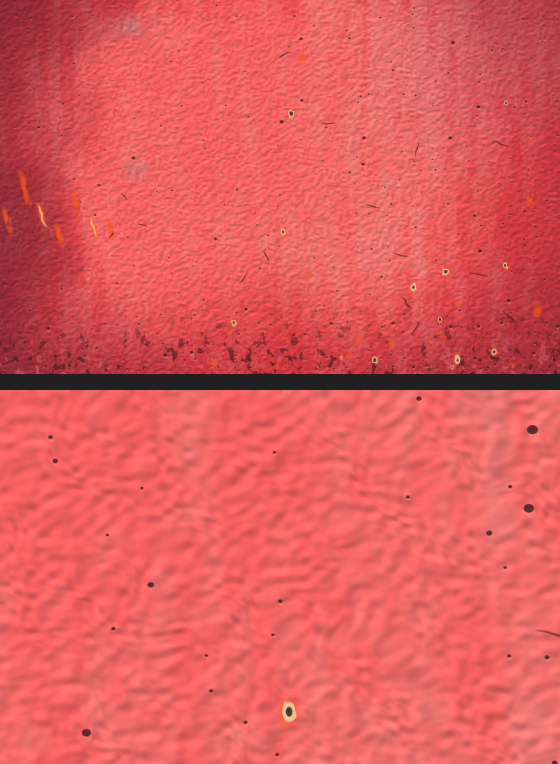
Top, the full canvas; bottom, a detail of the centre.
Write a Shadertoy shader that draws this texture.

```glsl
#define BRIGHT vec3(0.955, 0.375, 0.375)
#define CRIMSON vec3(0.865, 0.235, 0.260)
#define SALMON vec3(0.910, 0.475, 0.460)
#define ROSE vec3(0.760, 0.330, 0.360)
#define MAROON vec3(0.500, 0.150, 0.205)
#define SOOT vec3(0.200, 0.110, 0.120)
#define RUST vec3(0.970, 0.340, 0.130)
#define PALE vec3(0.930, 0.800, 0.640)
#define GRAIN_FREQ vec2(105.0, 140.0)
#define GRAIN_DEPTH 0.24

float hash(vec2 p) {
    vec3 q = fract(p.xyx * 0.1031);
    q += dot(q, q.yzx + 33.33);
    return fract((q.x + q.y) * q.z);
}

vec2 hash2(vec2 p) {
    return vec2(hash(p + 17.3), hash(p + 71.9));
}

float noise(vec2 p) {
    vec2 i = floor(p), f = fract(p);
    f = f * f * (3.0 - 2.0 * f);
    return mix(mix(hash(i), hash(i + vec2(1, 0)), f.x),
               mix(hash(i + vec2(0, 1)), hash(i + vec2(1, 1)), f.x), f.y);
}

float fbm(vec2 p) {
    float sum = 0.0, amp = 0.5;
    for (int i = 0; i < 5; i++) {
        sum += amp * noise(p);
        p = mat2(1.6, 1.2, -1.2, 1.6) * p + 9.7;
        amp *= 0.5;
    }
    return sum;
}

float blob(vec2 p, vec2 centre, vec2 size) {
    vec2 d = (p - centre) / size;
    return exp(-dot(d, d));
}

// Broad paint tones: sunlit middle, worn salmon, dark sides and foot
vec3 paint(vec2 p, vec2 s) {
    float cloud = fbm(p * 3.0 + 4.0) - 0.48;
    float streak = fbm(p * vec2(34.0, 5.0)) - 0.48;
    float fine = fbm(p * 45.0) - 0.48;
    float left = smoothstep(0.32, 0.0, s.x + 0.35 * cloud + 0.12 * (1.0 - s.y));
    float right = smoothstep(0.76, 1.05, s.x + 0.3 * cloud);
    float foot = smoothstep(0.34, 0.0, s.y + 0.35 * cloud);

    float glow = blob(s, vec2(0.47, 0.57), vec2(0.36, 0.55));
    vec3 col = mix(CRIMSON, BRIGHT, smoothstep(0.15, 0.6, glow + cloud * 0.7 + streak * 0.4));
    float worn = blob(s, vec2(0.74, 0.78), vec2(0.2, 0.5)) + 0.5 * blob(s, vec2(0.6, 0.3), vec2(0.25, 0.12));
    col = mix(col, SALMON, clamp(worn * 0.7 + streak * 1.3 + fine * 0.9, 0.0, 0.85));
    col = mix(col, ROSE, 0.6 * blob(s, vec2(0.91, 0.86), vec2(0.16, 0.26)));
    col = mix(col, CRIMSON * 0.92, 0.65 * max(right * smoothstep(0.9, 0.5, s.y), foot));
    col = mix(col, MAROON, 0.72 * left);
    float corner = smoothstep(0.62, 1.2, length((s - vec2(0.5, 0.56)) * vec2(1.6, 1.45)) + 0.2 * cloud);
    return mix(col, MAROON, 0.62 * corner);
}

// Small pits, each with a lit rim below the shadow
vec3 pits(vec3 col, vec2 p, vec2 s, float px) {
    for (int k = 0; k < 2; k++) {
        float freq = k == 0 ? 13.0 : 34.0;
        vec2 cell = floor(p * freq);
        vec2 rnd = hash2(cell + float(k) * 53.0);
        vec2 d = p - (cell + 0.2 + 0.6 * rnd) / freq;
        float chance = 0.06 + 0.16 * smoothstep(0.4, 1.0, s.x) + 0.25 * smoothstep(0.3, 0.0, s.y);
        float on = step(hash(cell + 5.0 + float(k) * 91.0), chance);
        float r = (k == 0 ? 0.0045 : 0.0022) * (0.6 + 0.6 * rnd.x);
        float rim = smoothstep(r + px, r - px, length(d + vec2(-0.3, 1.0) * r));
        float hole = smoothstep(r + px, r - px, length(d * vec2(1.0, 1.2)));
        col = mix(col, SALMON * 1.08, 0.5 * on * rim);
        col = mix(col, SOOT, 0.8 * on * hole);
    }
    return col;
}

// Rust spots with pale chipped hearts, gathered at the lower right
vec3 rustSpots(vec3 col, vec2 p, float px) {
    for (int i = 0; i < 30; i++) {
        vec2 h = hash2(vec2(float(i) * 3.7, 2.0));
        vec2 c = vec2(0.4 + 1.05 * sqrt(h.x), 0.02 + 0.85 * pow(h.y, 3.2));
        float r = 0.004 + 0.008 * hash(vec2(float(i), 8.0));
        vec2 d = (p - c) * vec2(1.0, 0.75);
        float dist = length(d) + 0.006 * (noise(p * 120.0) - 0.5);
        col = mix(col, RUST, 0.65 * smoothstep(r * 1.5, r * 0.4, dist));
        if (i % 2 == 0) {
            col = mix(col, PALE, 0.9 * smoothstep(r * 0.7 + px, r * 0.7 - px, dist));
            col = mix(col, SOOT, 0.85 * smoothstep(r * 0.3 + px, r * 0.3 - px, dist));
        }
    }
    return col;
}

// Slanted orange gouges on the left, thin dark scratches anywhere
vec3 scratches(vec3 col, vec2 p, float px) {
    for (int i = 0; i < 22; i++) {
        bool gouge = i < 7;
        vec2 h = hash2(vec2(float(i) * 5.3, 31.0));
        vec2 c = gouge ? vec2(0.02 + 0.046 * float(i), 0.34 + 0.17 * h.y) : h * vec2(1.5, 0.95);
        float turn = gouge ? 1.75 + 0.2 * h.x : 6.28 * hash(h * 90.0);
        vec2 axis = vec2(cos(turn), sin(turn)), d = p - c;
        float along = dot(d, axis), across = dot(d, vec2(-axis.y, axis.x));
        float len = gouge ? 0.025 + 0.03 * h.y : 0.008 + 0.02 * h.x;
        float taper = sqrt(max(0.0, 1.0 - along * along / (len * len)));
        float wobble = abs(across + 6.0 * along * along * (h.x - 0.5) + 0.006 * (noise(p * 70.0) - 0.5));
        if (gouge) {
            float ragged = smoothstep(0.25, 0.6, noise(p * vec2(130.0, 50.0)) + 0.2);
            col = mix(col, RUST, 0.8 * ragged * taper * smoothstep(0.011, 0.002, wobble));
            col = mix(col, PALE, 0.7 * step(0.6, h.x) * smoothstep(0.4, 0.9, taper) * smoothstep(0.004, 0.001, wobble));
        } else {
            col = mix(col, SOOT, 0.6 * taper * smoothstep(0.001 + px, 0.0, wobble));
        }
    }
    return col;
}

void mainImage(out vec4 fragColor, in vec2 fragCoord) {
    vec2 s = fragCoord / iResolution.xy;
    vec2 p = fragCoord / iResolution.y;
    float px = 1.0 / iResolution.y;
    vec3 col = paint(p, s);

    // Grey scuffs
    float scuff = blob(p, vec2(0.35, 0.92), vec2(0.06, 0.04)) + blob(p, vec2(0.37, 0.54), vec2(0.03, 0.026));
    col = mix(col, vec3(0.74, 0.48, 0.48), 0.75 * min(scuff, 1.0) * smoothstep(0.2, 0.6, fbm(p * 18.0)));

    // Leathery relief lit from above
    vec2 g = p * GRAIN_FREQ + 2.0 * noise(p * 30.0);
    float relief = noise(g) - noise(g + vec2(-0.35, 0.65));
    col *= 1.0 + GRAIN_DEPTH * relief + 0.07 * (noise(g * 1.7) - 0.5);

    // Flaking along the foot
    float wear = smoothstep(0.24, 0.0, s.y);
    float flake = fbm(p * vec2(60.0, 48.0) + 20.0);
    col = mix(col, SOOT, 0.65 * wear * smoothstep(0.60, 0.72, flake));
    col = mix(col, ROSE * 1.1, 0.6 * wear * smoothstep(0.36, 0.26, flake));

    col = pits(col, p, s, px);
    col = rustSpots(col, p, px);
    col = scratches(col, p, px);
    fragColor = vec4(clamp(col, 0.0, 1.0), 1.0);
}
```
